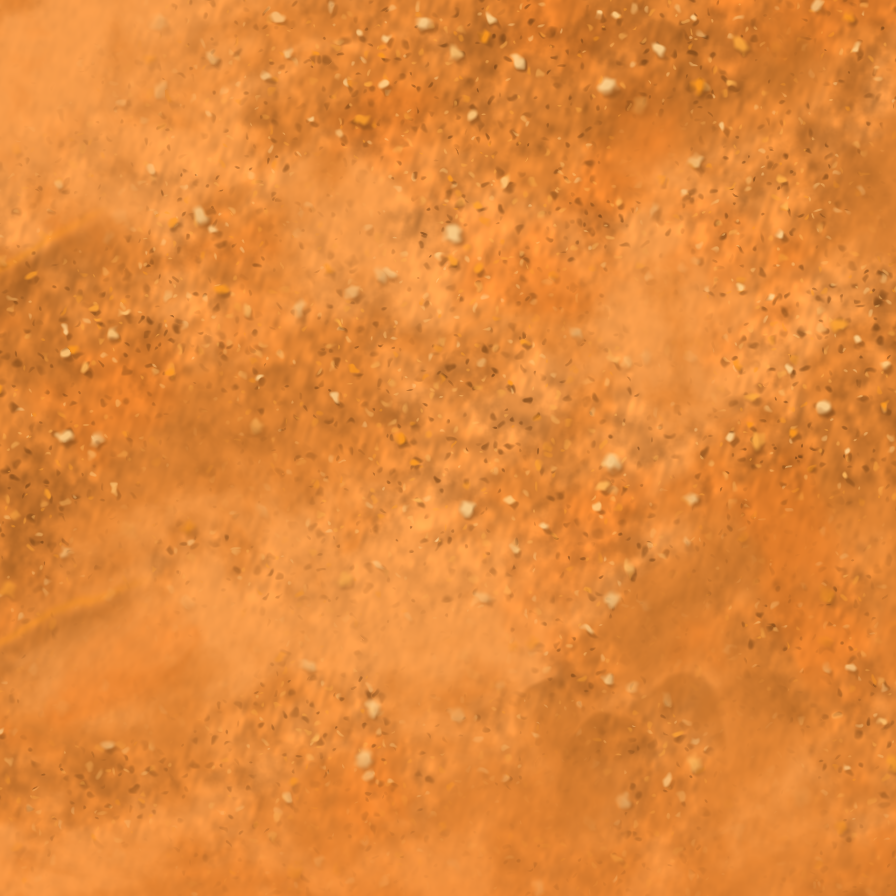
Reproduce this texture procedurally as a Shadertoy shader.

```glsl
const vec3 SHADOW_BROWN = vec3(0.735, 0.425, 0.155);
const vec3 OCHRE = vec3(0.875, 0.515, 0.205);
const vec3 PALE_SAND = vec3(0.965, 0.61, 0.295);
const vec3 RUST = vec3(0.93, 0.49, 0.15);
const vec3 GRIT_DARK = vec3(0.46, 0.26, 0.09);
const vec3 CREAM = vec3(1.0, 0.82, 0.55);
const vec3 AMBER = vec3(1.0, 0.60, 0.12);

float hash(vec2 p) {
    vec3 q = fract(vec3(p.xyx) * 0.1031);
    q += dot(q, q.yzx + 33.33);
    return fract((q.x + q.y) * q.z);
}
float noise(vec2 p) {
    vec2 i = floor(p), f = fract(p), e = vec2(0.0, 1.0);
    f = f * f * (3.0 - 2.0 * f);
    return mix(mix(hash(i), hash(i + e.yx), f.x),
               mix(hash(i + e.xy), hash(i + e.yy), f.x), f.y);
}
mat2 rotation(float a) {
    return mat2(cos(a), sin(a), -sin(a), cos(a));
}
float fbm(vec2 p) {
    float sum = 0.0, amp = 0.5;
    for (int i = 0; i < 5; i++) {
        sum += amp * noise(p);
        p = rotation(0.6) * p * 2.03 + 17.0;
        amp *= 0.5;
    }
    return sum / 0.97;
}
// Soft elliptical patch, 1 at the centre
float patchMask(vec2 p, vec2 centre, vec2 size, float angle) {
    vec2 q = rotation(-angle) * (p - centre) / size;
    return exp(-dot(q, q));
}
// Scattered grains: x is coverage, y a random tone per grain
vec2 grains(vec2 p, float scale, float density, float seed) {
    p *= scale;
    vec2 result = vec2(0.0);
    for (int k = 0; k < 9; k++) {
        vec2 cell = floor(p) + vec2(k % 3 - 1, k / 3 - 1);
        vec2 id = cell + seed;
        float size = hash(id + 71.3);
        vec2 q = p - cell - vec2(hash(id), hash(id + 37.7));
        q = rotation(6.28 * hash(id + 11.9)) * q;
        q.x *= mix(1.0, 1.7, hash(id + 53.1));
        float cover = 1.0 - smoothstep(0.3, 1.2, length(q) / mix(0.2, 0.5, size * size));
        cover *= step(hash(id + 91.7), density);
        if (cover > result.x) result = vec2(cover, hash(id + 23.3));
    }
    return result;
}
// Crest line: x is the shaded side below it, y the lit rim
vec2 crest(vec2 p, vec2 start, vec2 end, float depth) {
    vec2 along = normalize(end - start), q = p - start;
    float t = dot(q, along) / length(end - start);
    float side = dot(q, vec2(-along.y, along.x));
    float span = smoothstep(-0.4, 0.1, t) * (1.0 - smoothstep(0.5, 1.1, t));
    float shade = smoothstep(0.004, -0.012, side) * exp(min(side, 0.0) / depth);
    return span * vec2(shade, exp(-pow((side - 0.004) / 0.005, 2.0)));
}
// Damp lobe with a crisp upper edge that fades out below
float lobe(vec2 p, vec2 centre, float radius) {
    vec2 q = p - centre;
    q.y *= q.y < 0.0 ? 0.5 : 1.0;
    float inside = 1.0 - smoothstep(0.9, 1.1, length(q) / radius);
    return inside * smoothstep(-0.75, 0.5, q.y / radius);
}

void mainImage(out vec4 fragColor, in vec2 fragCoord) {
    vec2 p = fragCoord / iResolution.y;
    vec2 warp = vec2(fbm(p * 5.0 + 3.0), fbm(p * 5.0 + 41.0)) - 0.5;
    vec2 w = p + warp * 0.12;
    vec2 drift = rotation(-0.35) * w;

    // Broad light and damp zones, with smaller mottling
    float tone = 0.54 + 1.2 * (fbm(drift * vec2(4.0, 8.0) + 8.0) - 0.5);
    tone += 0.75 * (fbm(w * 19.0 + 90.0) - 0.5);
    tone += 0.40 * patchMask(w, vec2(0.10, 0.90), vec2(0.24, 0.13), 0.5);
    tone += 0.40 * patchMask(w, vec2(0.33, 0.30), vec2(0.34, 0.07), 0.12);
    tone += 0.22 * patchMask(w, vec2(0.62, 0.53), vec2(0.20, 0.08), -0.1);
    tone -= 0.42 * patchMask(w, vec2(0.74, 0.91), vec2(0.24, 0.08), 0.2);
    tone -= 0.25 * patchMask(w, vec2(0.25, 0.58), vec2(0.15, 0.11), 0.5);
    tone -= 0.32 * patchMask(w, vec2(0.92, 0.33), vec2(0.16, 0.14), 0.5);
    vec3 color = mix(SHADOW_BROWN, OCHRE, smoothstep(-0.15, 0.5, tone));
    color = mix(color, PALE_SAND, smoothstep(0.40, 0.92, tone));
    float rust = smoothstep(0.50, 0.75, fbm(w * 7.0 + 60.0));
    rust += 0.7 * patchMask(w, vec2(0.5, 0.0), vec2(0.5, 0.14), 0.0);
    color = mix(color, RUST, 0.5 * min(rust, 1.0));

    // Crests and damp lobes
    vec2 ridge = max(crest(p + warp * 0.05, vec2(0.0, 0.685), vec2(0.13, 0.77), 0.06),
                     crest(p + warp * 0.06, vec2(0.0, 0.30), vec2(0.16, 0.35), 0.025));
    color = mix(color, SHADOW_BROWN * 0.94, 0.75 * ridge.x);
    color = mix(color, AMBER * 0.96, 0.35 * ridge.y);
    vec2 bent = p + warp * 0.12;
    float damp = max(lobe(bent, vec2(0.595, 0.20), 0.042),
        max(lobe(bent, vec2(0.67, 0.135), 0.055), lobe(bent, vec2(0.755, 0.165), 0.055)));
    color = mix(color, SHADOW_BROWN, 0.55 * damp);

    // Grit gathers in clumps and leaves the pale drifts smooth
    float grit = 0.15 + 0.85 * smoothstep(0.32, 0.58, fbm(w * 8.0 + 25.0));
    grit = max(grit, 0.85 * patchMask(w, vec2(0.46, 0.55), vec2(0.30, 0.16), -0.5));
    grit *= 1.0 - 0.9 * patchMask(p, vec2(0.06, 0.93), vec2(0.26, 0.17), 0.5);
    grit *= 1.0 - 0.8 * patchMask(p, vec2(0.30, 0.29), vec2(0.36, 0.06), 0.12);
    grit *= smoothstep(-0.1, 0.25, p.y);
    float grain = noise(rotation(0.3) * p * vec2(170.0, 90.0)) + noise(p * 75.0) - 1.0;
    color *= 1.0 + grain * mix(0.03, 0.16, grit);
    float clump = grit * smoothstep(0.50, 0.72, fbm(p * 24.0 + 130.0));
    color = mix(color, GRIT_DARK, 0.22 * clump);

    // Dark specks, pale chips and larger shaded pebbles with ragged outlines
    vec2 r = p + 0.006 * (vec2(noise(p * 130.0), noise(p * 130.0 + 50.0)) - 0.5);
    vec2 specks = grains(r, 72.0, 0.42, 5.0);
    color = mix(color, GRIT_DARK, specks.x * grit * (0.1 + 0.45 * specks.y + 0.2 * clump));
    vec2 chips = grains(r, 80.0, 0.32, 140.0);
    color = mix(color, mix(AMBER, CREAM, chips.y), 0.48 * chips.x * grit);
    vec2 shade = grains(r + vec2(-0.004, 0.006), 40.0, 0.15, 260.0);
    color = mix(color, GRIT_DARK, 0.45 * shade.x * grit);
    vec2 pebbles = grains(r, 40.0, 0.15, 260.0);
    vec3 pebbleColor = mix(AMBER, CREAM, smoothstep(0.1, 0.6, pebbles.y));
    color = mix(color, pebbleColor, 0.9 * pebbles.x * grit);
    fragColor = vec4(clamp(color, 0.0, 1.0), 1.0);
}
```
